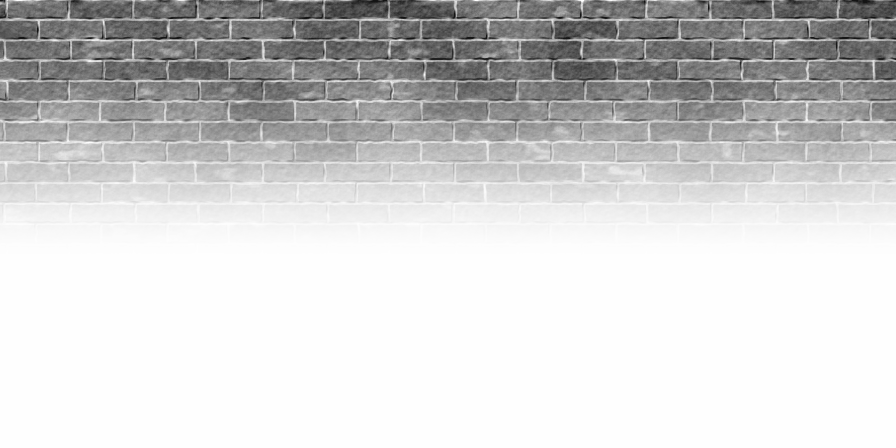
A Shadertoy shader for this texture:

```glsl
// Lengths are fractions of the canvas height, measured from the top left.
const vec2 BRICK = vec2(0.1432, 0.0456);   // spacing of joints and courses
const float FIRST_COURSE = 0.0404;         // depth of the first bed joint
const float EVEN_JOINT = 0.0104;
const float ODD_JOINT = 0.0833;
const float BRICKS_PER_TILE = 7.0;
const float JOINT_JITTER = 0.04;
const float MORTAR_HALF = 0.0025;
const float CORNER = 0.0025;
const float FADE_START = 0.062;
const float FADE_END = 0.578;
const float BRICK_GRAY = 0.39;
const float MORTAR_GRAY = 0.62;
const float TONE_RANGE = 0.15;
const float STAIN = 0.16;
const float GRAIN = 0.24;
const float RELIEF = 0.33;
const float ROUGHNESS = 0.55;
const vec2 LIGHT_STEP = vec2(0.0022, 0.0036);

float hash(vec2 p) {
    vec3 q = fract(vec3(p.xyx) * 0.1031);
    q += dot(q, q.yzx + 33.33);
    return fract((q.x + q.y) * q.z);
}

float noise(vec2 p) {
    vec2 cell = floor(p), f = fract(p);
    f = f * f * (3.0 - 2.0 * f);
    return mix(mix(hash(cell), hash(cell + vec2(1, 0)), f.x),
               mix(hash(cell + vec2(0, 1)), hash(cell + vec2(1, 1)), f.x), f.y);
}

float fbm(vec2 p) {
    float sum = 0.0, weight = 0.5;
    for (int i = 0; i < 3; i++) {
        sum += weight * noise(p);
        p = p * 2.03 + 17.1;
        weight *= 0.55;
    }
    return sum / 0.926;
}

// Position of a vertical joint, in brick lengths
float jointAt(float column, float course) {
    float key = mod(column, BRICKS_PER_TILE);
    return column + (hash(vec2(key + 3.0, course + 11.0)) - 0.5) * 2.0 * JOINT_JITTER;
}

// Signed distance to the nearest brick; also returns its column and course
float brickDistance(vec2 p, out vec2 id) {
    p += 0.0026 * (vec2(noise(p * 85.0), noise(p * 85.0 + 40.0)) - 0.5);
    float rowPos = (p.y - FIRST_COURSE) / BRICK.y + 1.0;
    float course = floor(rowPos);
    float start = mod(course, 2.0) < 0.5 ? EVEN_JOINT : ODD_JOINT;
    float u = (p.x - start) / BRICK.x;
    float column = floor(u);
    if (u < jointAt(column, course)) column -= 1.0;
    else if (u > jointAt(column + 1.0, course)) column += 1.0;

    float left = jointAt(column, course), right = jointAt(column + 1.0, course);
    vec2 offset = vec2(u - 0.5 * (left + right), rowPos - course - 0.5) * BRICK;
    vec2 halfSize = 0.5 * vec2(right - left, 1.0) * BRICK - MORTAR_HALF;
    vec2 d = abs(offset) - halfSize + CORNER;
    id = vec2(mod(column, BRICKS_PER_TILE), course);
    return length(max(d, 0.0)) + min(max(d.x, d.y), 0.0) - CORNER;
}

float brickMask(float d) {
    float soft = max(0.0014, 0.5 / iResolution.y);
    return 1.0 - smoothstep(-soft, soft, d);
}

float surfaceHeight(vec2 p) {
    vec2 id;
    return brickMask(brickDistance(p, id)) + ROUGHNESS * fbm(p * vec2(110.0, 130.0));
}

void mainImage(out vec4 fragColor, in vec2 fragCoord) {
    vec2 p = vec2(fragCoord.x, iResolution.y - fragCoord.y) / iResolution.y;

    // Brick faces with individual tones, broad stains and worn patches
    vec2 id;
    float face = brickMask(brickDistance(p, id));
    float tone = (hash(id + 5.0) - 0.5) * TONE_RANGE;
    float stain = (noise(p * vec2(7.0, 12.0) + 21.0) - 0.5) * STAIN;
    float grain = (fbm(p * vec2(95.0, 125.0)) - 0.5) * GRAIN;
    float worn = smoothstep(0.66, 0.84, fbm(p * vec2(16.0, 34.0) + 8.0));
    float brick = BRICK_GRAY + tone + stain + grain + 0.2 * worn;

    // Pale mortar, broken by gaps and bright flecks
    float broken = noise(p * 60.0 + 9.0) - 0.5;
    float mortar = MORTAR_GRAY + 0.7 * broken + 0.5 * stain;
    float gray = mix(mortar, brick, face);

    // Raking light from the upper left
    gray += RELIEF * (surfaceHeight(p) - surfaceHeight(p - LIGHT_STEP));

    // Weathered upper rim
    float rim = 1.0 - smoothstep(0.0, 0.014, p.y);
    gray += rim * 0.7 * (noise(p * vec2(30.0, 90.0)) - 0.5);

    // Fade down to white
    float fade = smoothstep(FADE_START, FADE_END, p.y);
    gray = mix(clamp(gray, 0.08, 1.0), 0.995, fade);
    fragColor = vec4(vec3(gray), 1.0);
}
```
